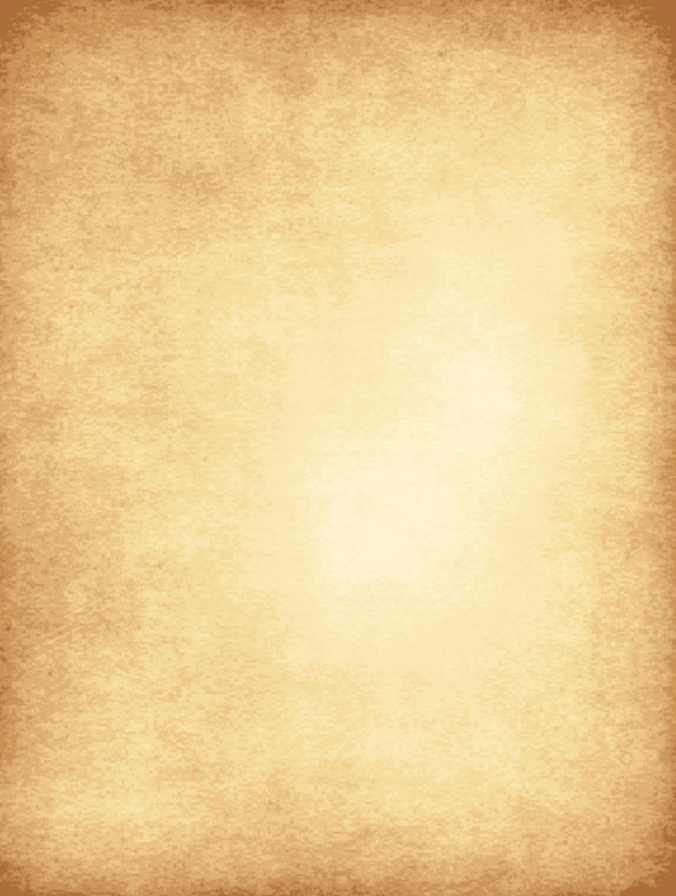
Write a WebGL 1 fragment shader that draws this texture.

```glsl
precision highp float;

uniform vec2 u_resolution;

float hash(vec2 cell) {
  vec3 q = fract(vec3(cell.xyx) * 0.1031);
  q += dot(q, q.yzx + 33.33);
  return fract((q.x + q.y) * q.z);
}

float valueNoise(vec2 p) {
  vec2 cell = floor(p);
  vec2 f = fract(p);
  f = f * f * (3.0 - 2.0 * f);
  float low = mix(hash(cell), hash(cell + vec2(1.0, 0.0)), f.x);
  float high = mix(hash(cell + vec2(0.0, 1.0)), hash(cell + vec2(1.0)), f.x);
  return mix(low, high, f.y);
}

// Layered noise centred on zero
float fbm(vec2 p) {
  float sum = 0.0;
  float weight = 0.5;
  for (int i = 0; i < 5; i++) {
    sum += weight * (valueNoise(p) - 0.5);
    p = mat2(1.6, 1.2, -1.2, 1.6) * p + 17.3;
    weight *= 0.55;
  }
  return sum;
}

float glow(vec2 uv, vec2 center, vec2 radius) {
  vec2 d = (uv - center) / radius;
  return exp(-dot(d, d));
}

float edgeStain(float dist, float width) {
  return exp(-max(dist, 0.0) / width);
}

// Broad light and dark areas of the sheet
float sheetTone(vec2 uv) {
  float tone = 0.53;
  tone += 0.42 * glow(uv, vec2(0.58, 0.42), vec2(0.33, 0.27));
  tone += 0.24 * glow(uv, vec2(0.76, 0.76), vec2(0.24, 0.24));
  tone += 0.20 * glow(uv, vec2(0.09, 0.10), vec2(0.16, 0.07));
  tone += 0.13 * glow(uv, vec2(0.07, 0.65), vec2(0.12, 0.12));
  tone += 0.09 * glow(uv, vec2(0.62, 0.13), vec2(0.25, 0.07));
  tone += 0.10 * glow(uv, vec2(0.34, 0.68), vec2(0.13, 0.09));
  tone -= 0.09 * glow(uv, vec2(0.34, 0.78), vec2(0.13, 0.05));
  tone -= 0.10 * glow(uv, vec2(0.08, 0.33), vec2(0.13, 0.10));
  tone -= 0.30 * edgeStain(uv.x, 0.075);
  tone -= 0.42 * edgeStain(1.0 - uv.x, 0.055);
  tone -= 0.40 * edgeStain(1.0 - uv.y, 0.060);
  tone -= 0.42 * edgeStain(uv.y, 0.045);
  return tone;
}

// Sparse soft specks, one candidate in each grid cell
float specks(vec2 p, float scale) {
  vec2 cell = floor(p * scale);
  vec2 center = 0.3 + 0.4 * vec2(hash(cell + 3.7), hash(cell + 9.1));
  float present = step(0.93, hash(cell + 21.0));
  return present * (1.0 - smoothstep(0.04, 0.18, length(fract(p * scale) - center)));
}

float scratch(vec2 p, vec2 a, vec2 b, float width) {
  vec2 along = b - a;
  float t = clamp(dot(p - a, along) / dot(along, along), 0.0, 1.0);
  float dist = length(p - a - along * t);
  return (1.0 - smoothstep(0.0, width, dist)) * 4.0 * t * (1.0 - t);
}

vec3 parchment(float tone) {
  vec3 color = mix(vec3(0.67, 0.43, 0.22), vec3(0.79, 0.58, 0.34), smoothstep(0.0, 0.2, tone));
  color = mix(color, vec3(0.87, 0.69, 0.45), smoothstep(0.2, 0.38, tone));
  color = mix(color, vec3(0.93, 0.78, 0.53), smoothstep(0.38, 0.53, tone));
  color = mix(color, vec3(0.96, 0.86, 0.61), smoothstep(0.53, 0.68, tone));
  color = mix(color, vec3(0.98, 0.91, 0.70), smoothstep(0.68, 0.82, tone));
  return mix(color, vec3(0.995, 0.955, 0.82), smoothstep(0.82, 1.0, tone));
}

void main() {
  vec2 uv = gl_FragCoord.xy / u_resolution;
  vec2 p = gl_FragCoord.xy / u_resolution.y;

  float tone = sheetTone(uv);
  float wear = mix(1.0, 0.4, smoothstep(0.55, 0.95, tone));

  // Mottled stains and woven streaks
  tone += 0.24 * fbm(p * 7.0 + 4.0) * mix(wear, 1.0, 0.3);
  tone += 0.20 * fbm(p * vec2(24.0, 30.0) + 31.0) * wear;
  tone += 0.10 * fbm(p * vec2(45.0, 7.0) + 12.0) * wear;
  tone += 0.12 * fbm(p * vec2(16.0, 95.0) + 57.0) * wear;

  // Fine paper grain
  float grain = valueNoise(p * vec2(190.0, 340.0)) - 0.5;
  float fineGrain = valueNoise(p * vec2(430.0, 470.0) + 80.0) - 0.5;
  tone += (0.18 * grain + 0.12 * fineGrain) * wear;

  // Specks and faint scratches
  tone -= 0.14 * specks(p, 42.0) * wear;
  for (int i = 0; i < 4; i++) {
    float k = float(i);
    vec2 start = vec2(0.01 + 0.012 * k, 0.25 + 0.016 * k);
    tone += 0.09 * scratch(p, start, start + vec2(0.09, 0.045), 0.0022);
  }

  gl_FragColor = vec4(parchment(clamp(tone, 0.0, 1.0)), 1.0);
}
```
